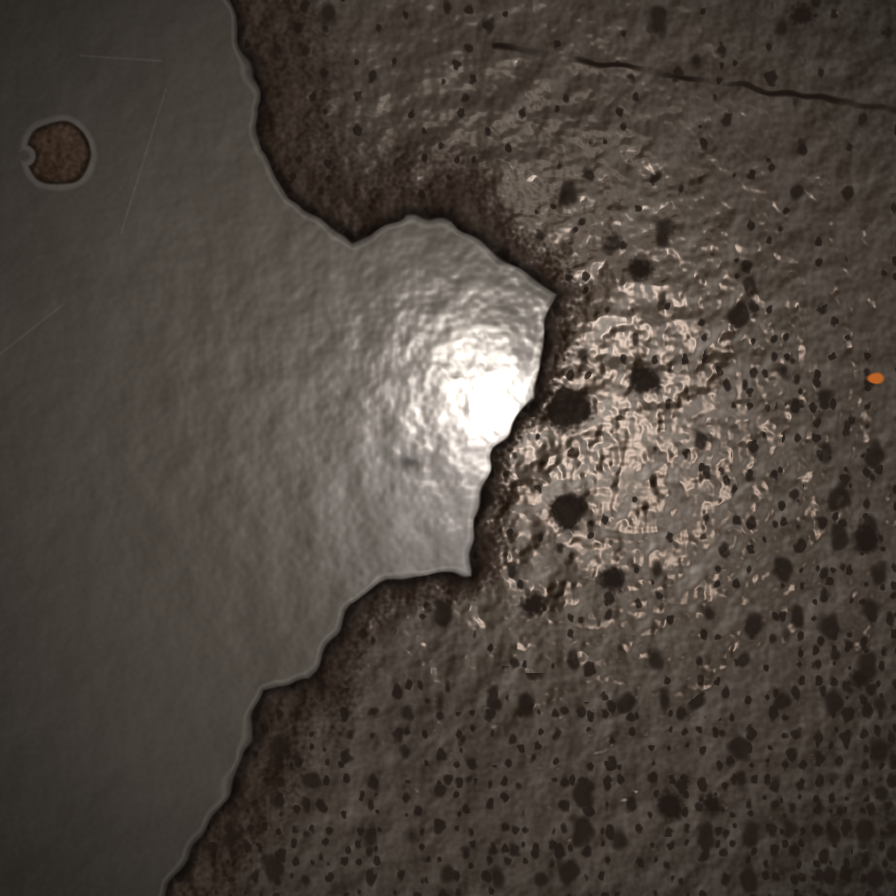
Reproduce this texture procedurally as a WebGL 2 fragment shader.

```glsl
#version 300 es
precision highp float;
uniform vec2 u_resolution;
out vec4 fragColor;

// Outline of the surviving paint layer, closed off beyond the left side
const vec2 rim[22] = vec2[22](
  vec2(.25, 1.02), vec2(.288, .898), vec2(.288, .831), vec2(.323, .779),
  vec2(.395, .729), vec2(.449, .757), vec2(.505, .753), vec2(.57, .706),
  vec2(.615, .675), vec2(.604, .61), vec2(.594, .557), vec2(.553, .499),
  vec2(.531, .427), vec2(.523, .36), vec2(.436, .355), vec2(.393, .323),
  vec2(.345, .242), vec2(.293, .229), vec2(.27, .147), vec2(.172, -.02),
  vec2(-.3, -.3), vec2(-.3, 1.3));

// Large pits: centre and radius
const vec3 pits[11] = vec3[11](
  vec3(.634, .544, .025), vec3(.719, .577, .016), vec3(.632, .431, .021),
  vec3(.596, .325, .011), vec3(.684, .353, .012), vec3(.747, .1, .016),
  vec3(.716, .7, .011), vec3(.958, .243, .01), vec3(.895, .984, .011),
  vec3(.794, .102, .009), vec3(.966, .4, .014));

vec2 hash2(vec2 p) {
  vec3 q = fract(p.xyx * vec3(.1031, .103, .0973));
  q += dot(q, q.yzx + 33.33);
  return fract((q.xx + q.yz) * q.zy);
}

float corner(vec2 cell, vec2 offset) {
  return dot(hash2(cell) * 2. - 1., offset);
}

float noise(vec2 p) {
  vec2 i = floor(p), f = p - i, u = f * f * f * (f * (f * 6. - 15.) + 10.), e = vec2(1, 0);
  return mix(mix(corner(i, f), corner(i + e, f - e), u.x),
             mix(corner(i + e.yx, f - e.yx), corner(i + 1., f - 1.), u.x), u.y);
}

// Octaves weighted so that each has a similar slope
float relief(vec2 p) {
  return noise(p * 24.) / 24. + noise(p * 53. + 9.) / 50. + noise(p * 115. + 4.) / 125.;
}

float segment(vec2 p, vec2 a, vec2 b) {
  vec2 v = p - a, e = b - a;
  return length(v - e * clamp(dot(v, e) / dot(e, e), 0., 1.));
}

// Signed distance to the paint, negative inside
float paintDistance(vec2 p) {
  float d = 9., side = 1.;
  for (int i = 0; i < 22; i++) {
    vec2 a = rim[i], b = rim[(i + 1) % 22];
    d = min(d, segment(p, a, b));
    if ((a.y > p.y) != (b.y > p.y) && p.x < a.x + (b.x - a.x) * (p.y - a.y) / (b.y - a.y))
      side = -side;
  }
  return d * side;
}

float blob(vec2 p, vec2 size) {
  p /= size;
  return exp(-dot(p, p));
}

float scatteredPits(vec2 p) {
  float dark = 0.;
  float density = .12 + .5 * smoothstep(.72, 1., p.x) * smoothstep(.8, .5, p.y)
                + .35 * smoothstep(.35, .1, p.y);
  for (float k = 0.; k < 3.; k++) {
    vec2 g = p * (21. + 17. * k) + k * 13.7, cell = floor(g);
    vec2 r = hash2(cell + 31.), c = .3 + .4 * hash2(cell + 77.);
    float radius = .1 + .17 * r.y;
    float d = length((g - cell - c) * vec2(1.15, .85)) + .22 * noise(g * 3.);
    dark = max(dark, step(r.x, density) * smoothstep(radius + .1, radius - .08, d));
  }
  return dark;
}

void main() {
  vec2 p = gl_FragCoord.xy / u_resolution;
  vec2 wobble = vec2(noise(p * 32.), noise(p * 32. + 17.));
  float d = paintDistance(p + .012 * wobble);
  float h = relief(p);
  vec2 slope = vec2(relief(p + vec2(.002, 0)) - h, relief(p + vec2(0, .002)) - h) / .002;
  float grain = noise(p * 190.), mottle = noise(p * 9.) + .5 * noise(p * 21.);
  float vignette = 1. - .42 * smoothstep(.4, .8, length(p - vec2(.55, .52)));

  // Smooth paint with a broken highlight
  vec2 q = p - vec2(.545, .56) + slope * .024;
  q = mat2(.87, -.5, .5, .87) * q;
  vec3 paint = vec3(.275, .252, .227) * vignette + .015 * mottle + .012 * grain;
  paint += vec3(.2, .195, .19) * blob(p - vec2(.5, .53) + slope * .015, vec2(.24, .25));
  paint += vec3(.13, .125, .135) * blob(p - vec2(.53, .47) + slope * .02, vec2(.13, .16));
  paint += vec3(.62, .6, .57) * blob(q, vec2(.07, .085));
  paint += .3 * blob(p - vec2(.562, .553), vec2(.035, .04));
  paint += .022 * dot(slope, vec2(.8, -.5)) * (.2 + blob(p - vec2(.5, .54), vec2(.25)));
  paint *= 1. - .45 * blob(p - vec2(.458, .484), vec2(.012, .008));

  // Fine pale scratches
  float scratch = min(segment(p, vec2(.09, .938), vec2(.18, .932)),
                      segment(p, vec2(.185, .9), vec2(.135, .74)));
  scratch = min(scratch, segment(p, vec2(0, .605), vec2(.07, .66)));
  paint += .035 * smoothstep(.0025, 0., scratch);

  // Round chip with a notch
  vec2 chip = p - vec2(.065, .829) + .004 * wobble;
  float disc = max(length(chip) - .036, .013 - length(chip + vec2(.039, .003)));
  vec3 chipColor = vec3(.21, .16, .125) + .07 * grain + .02 * slope.x;
  chipColor *= 1. - .5 * smoothstep(-.008, 0., disc);
  paint += .06 * smoothstep(.006, .001, abs(disc - .003));
  paint = mix(paint, chipColor, smoothstep(.002, -.002, disc));

  // Rough bare floor with scattered glints
  vec2 away = p - vec2(.675, .52);
  vec3 bare = vec3(.265, .233, .205) * vignette + .02 * mottle + .035 * grain;
  bare += vec3(.12, .11, .1) * blob(away, vec2(.2, .24));
  bare += vec3(.5, .45, .42) * blob(away + slope * .11, vec2(.105, .125));
  bare += vec3(.12, .11, .1) * blob(p - vec2(.59, .79) + slope * .09, vec2(.12, .07));
  bare += dot(slope, vec2(.65, -.55)) * (.028 + .09 * blob(away, vec2(.21, .25)));

  // Brown crust beside the paint
  float width = .028 + .055 * smoothstep(.7, .87, p.y) + .04 * smoothstep(.36, .15, p.y);
  float crust = smoothstep(width * 1.35, width * .55, d + .03 * mottle + .018 * grain);
  vec3 crustColor = vec3(.18, .14, .115) + .06 * grain + .025 * slope.x;
  bare = mix(bare, crustColor, .88 * crust);

  // Pits and the long crack
  float dark = .8 * scatteredPits(p);
  for (int i = 0; i < 11; i++) {
    float r = pits[i].z;
    float gap = length(p - pits[i].xy + r * .65 * wobble) + .005 * grain - r;
    dark = max(dark, .94 * smoothstep(.007, -.005, gap));
  }
  float crack = segment(p + .007 * wobble, vec2(.553, .948), vec2(1.02, .873));
  dark = max(dark, smoothstep(.005, .001, crack) * smoothstep(-.3, .25, noise(p * 23.)));
  bare = mix(bare, vec3(.115, .088, .072), dark);
  bare *= 1. - .55 * smoothstep(.016, 0., d);

  // Join the layers, with a thin lit lip
  paint *= 1. - .18 * smoothstep(-.007, 0., d);
  paint += .05 * smoothstep(.004, 0., abs(d + .006));
  vec3 color = mix(paint, bare, smoothstep(-.002, .002, d));

  // Orange fleck
  float fleck = length((p - vec2(.979, .579)) * vec2(.8, 1.3) + .006 * wobble);
  color = mix(color, vec3(.73, .39, .16), smoothstep(.009, .005, fleck));
  fragColor = vec4(clamp(color, 0., 1.), 1);
}
```
